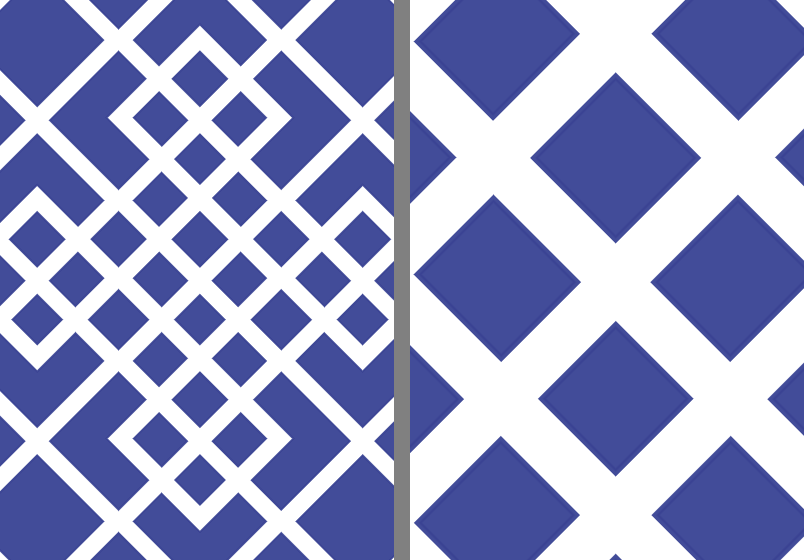
Left: the whole. Right: its middle third, enlarged.
Write a Shadertoy shader that draws this pattern.

```glsl
// White diagonal lattice with a cross of five interlaced diamond rings on blue.

const vec3 BLUE = vec3(0.26, 0.30, 0.60);
const vec3 RIM_BLUE = vec3(0.22, 0.25, 0.57);
const vec3 WHITE = vec3(1.0);

// All lengths are fractions of the canvas height.
const vec2 PERIOD = vec2(0.2906, 0.2865);
const float WIDE_CELL = 0.1247;
const float NARROW_CELL = 0.1202;
const float RING_RADIUS = 0.1424;
const float RING_HALF_WIDTH = 0.0221;
const float RING_LIFT = 0.0046;
const float RIM_DEPTH = 0.0028;
const float RIM_WIDTH = 0.0014;

// Signed distance to a square standing on its corner.
float diamond(vec2 p, float halfDiagonal) {
    return (abs(p.x) + abs(p.y) - halfDiagonal) * 0.70711;
}

// Outline of a diamond; halfWidth is measured along the axes.
float diamondRing(vec2 p, float radius, float halfWidth) {
    return abs(diamond(p, radius)) - halfWidth * 0.70711;
}

// Position relative to the nearest repeat centre.
vec2 repeatCentred(vec2 p, vec2 period) {
    return (fract(p / period + 0.5) - 0.5) * period;
}

// Two staggered sets of cells leave the straight bands between them.
float latticeCells(vec2 p, vec2 period) {
    vec2 sideCell = repeatCentred(p - vec2(0.5 * period.x, 0.0), period);
    vec2 upperCell = repeatCentred(p - vec2(0.0, 0.5 * period.y), period);
    return min(diamond(sideCell, WIDE_CELL), diamond(upperCell, NARROW_CELL));
}

// Five overlapping rings arranged as a plus.
float ringCross(vec2 p, vec2 period) {
    float nearest = 1e3;
    for (int row = -1; row <= 1; row++) {
        for (int column = -1; column <= 1; column++) {
            if (row * column != 0) continue;
            vec2 centre = vec2(float(column), float(row)) * period;
            float ring = diamondRing(p - centre, RING_RADIUS, RING_HALF_WIDTH);
            nearest = min(nearest, ring);
        }
    }
    return nearest;
}

void mainImage(out vec4 fragColor, in vec2 fragCoord) {
    float pixel = 1.0 / iResolution.y;
    vec2 centre = vec2(0.5 * iResolution.x * pixel + 0.0052, 0.4987);
    vec2 p = fragCoord * pixel - centre;

    // Blue cells, cut by the rings.
    float cells = latticeCells(p, PERIOD);
    float rings = ringCross(p - vec2(0.0, RING_LIFT), PERIOD);
    float blueArea = max(cells, -rings);

    // Slightly darker rim just inside each blue edge.
    float rim = 1.0 - smoothstep(0.0, RIM_WIDTH, abs(blueArea + RIM_DEPTH));
    vec3 fill = mix(BLUE, RIM_BLUE, 0.8 * rim);

    float coverage = clamp(0.5 - blueArea / pixel, 0.0, 1.0);
    fragColor = vec4(mix(WHITE, fill, coverage), 1.0);
}
```
